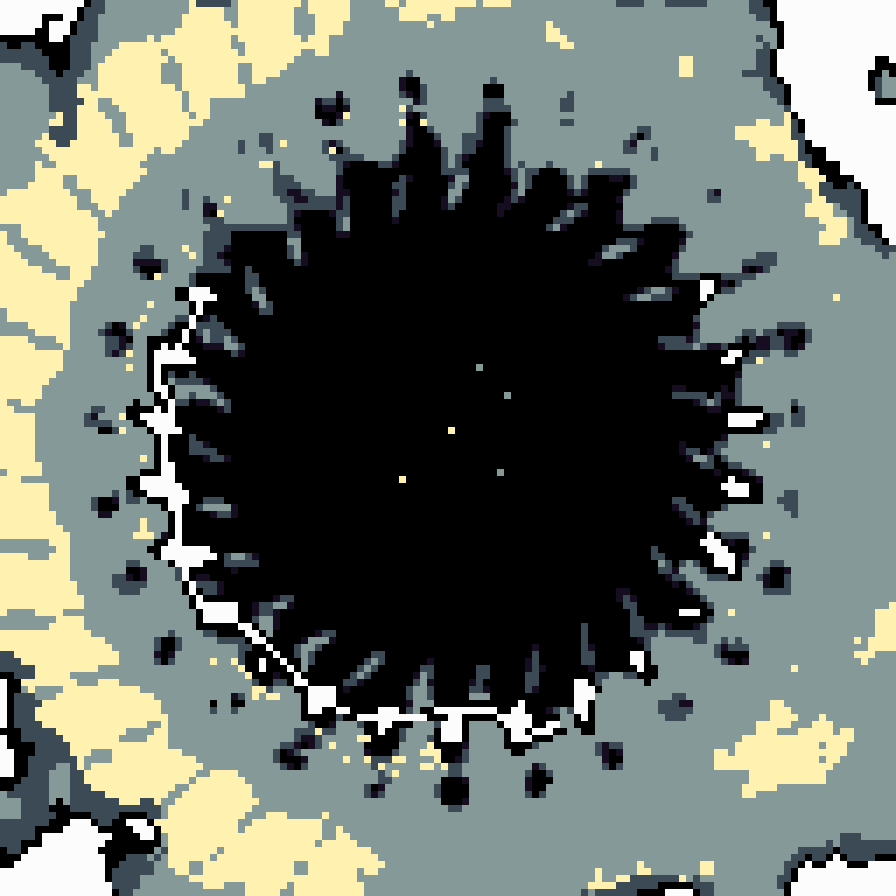
This background is drawn by a WebGL 2 fragment shader. Its source:

```glsl
#version 300 es
// Pixelated dark disc with ragged spokes, sparks, a broken pale halo and bright corners.
precision highp float;
uniform vec2 u_resolution;
out vec4 fragColor;

const float TAU = 6.2831853;
const float CELLS = 128.0;
const float SPOKES = 27.0;
const vec3 BLACK = vec3(0.0);
const vec3 PLUM = vec3(0.09, 0.05, 0.13);
const vec3 SLATE = vec3(0.23, 0.29, 0.33);
const vec3 MIST = vec3(0.52, 0.60, 0.60);
const vec3 CREAM = vec3(1.0, 0.95, 0.69);
const vec3 WHITE = vec3(0.99);

float hash(vec2 p) {
  p = fract(p * vec2(0.1031, 0.1137));
  p += dot(p, p.yx + 33.33);
  return fract((p.x + p.y) * p.x * 17.0);
}

float noise(vec2 p) {
  vec2 i = floor(p), f = fract(p);
  f = f * f * (3.0 - 2.0 * f);
  return mix(mix(hash(i), hash(i + vec2(1, 0)), f.x),
             mix(hash(i + vec2(0, 1)), hash(i + 1.0), f.x), f.y);
}

// Four-step palette for the shaded disc
vec3 shade(float tone) {
  return tone < 0.34 ? BLACK : tone < 0.41 ? PLUM : tone < 0.62 ? SLATE : MIST;
}

void main() {
  vec2 cell = floor(gl_FragCoord.xy / u_resolution * CELLS);
  vec2 uv = (cell + 0.5) / CELLS;
  vec2 p = uv - vec2(0.505, 0.51);
  float r = length(p), a = atan(p.y, p.x);
  float grain = hash(cell + 7.0);
  float fine = noise(uv * 60.0 + 11.0);
  float rough = noise(uv * 30.0 + 40.0);

  // Spoke coordinates: offset across each spoke and its number
  float turn = a * SPOKES / TAU - 0.25;
  float across = fract(turn + 0.5) - 0.5;
  float id = mod(floor(turn + 0.5), SPOKES);
  float side = across * TAU / SPOKES * r;
  float ridge = cos(TAU * across);

  // Ragged disc edge, pale inner streaks and detached outer flecks
  float edge = 0.328 + 0.024 * ridge + 0.07 * (rough - 0.5);
  float tone = 0.5 + (r - edge) / 0.06 + 0.5 * (fine - 0.5);
  float curl = cos(TAU * (across + 7.0 * (r - 0.27)));
  float streak = smoothstep(0.225, 0.27, r) * smoothstep(0.325, 0.285, r);
  tone = max(tone, streak * pow(0.5 - 0.5 * curl, 3.0) * (0.35 + 0.55 * fine));
  float fleck = smoothstep(0.036, 0.008, length(vec2(side, r - 0.393)));
  if (r > 0.35) tone = min(tone, 1.25 - fleck * (0.3 + 1.1 * fine));
  vec3 col = shade(r < 0.225 ? 0.0 : tone);

  // Cream specks just outside the disc, denser on the left
  float specks = smoothstep(0.44, 0.37, r) * smoothstep(0.31, 0.35, r);
  if (grain * specks > 0.94 + 0.04 * sign(p.x) && rough > 0.4) col = CREAM;

  // Broken halo: solid blocks on the left, loose patches on the right
  float left = smoothstep(0.2, -0.3, p.x / r);
  float block = abs(fract(a * 38.0 / TAU + 3.0 * r) - 0.5);
  float halo = 0.053 - abs(r - 0.508) + 0.035 * (rough - 0.5);
  float solid = min(halo, (0.43 - block) * 0.12 + 0.025 * (fine - 0.5));
  float patches = min(halo, noise(uv * 13.0 + 5.0) + 0.45 * fine - 1.02);
  if (mix(patches, solid, left) > 0.0) col = CREAM;

  // Jagged lower-left arc joined to sparks on the spokes
  float path = 0.32 + 0.013 * sin(a * 9.0) + 0.028 * (noise(uv * 22.0) - 0.5);
  float arc = abs(r - path);
  if (a > -1.2 && a < 2.6) arc = 1.0;
  float pick = hash(vec2(id * 3.0 + 2.0, 19.0));
  vec2 q = vec2(side + (pick - 0.5) * (r - 0.325), r - 0.324);
  float spark = length(q * vec2(1.0, 0.5)) - 0.005 - 0.008 * pick;
  if (sin(a) > 0.65 && pick < 0.72) spark = 1.0;
  float bolt = min(arc - 0.0045, spark + 0.007 * (fine - 0.5));
  if (bolt < 0.0) col = WHITE;
  else if (bolt < 0.007) col = BLACK;

  // Outlined blobs gathering in the corners
  float corner = r - 0.615 + 0.17 * (noise(uv * 12.0 + 23.0) - 0.5)
               + 0.025 * (fine - 0.5) + 0.04 * smoothstep(0.1, 0.4, min(p.x, p.y));
  if (corner > 0.012) col = WHITE;
  else if (corner > 0.0) col = BLACK;
  else if (corner > -0.027 && rough > 0.35) col = SLATE;

  // Sparse stars on two short curves inside the disc
  for (int k = 0; k < 3; k++) {
    float t = float(k);
    vec2 dim = vec2(68.0 + 6.5 * t - 2.5 * t * t, 75.0 - 0.5 * t - 3.5 * t * t);
    if (distance(cell, dim) < 0.5) col = MIST;
    if (k < 2 && distance(cell, vec2(64, 66) - 7.0 * t) < 0.5) col = CREAM;
  }
  fragColor = vec4(col, 1.0);
}
```
